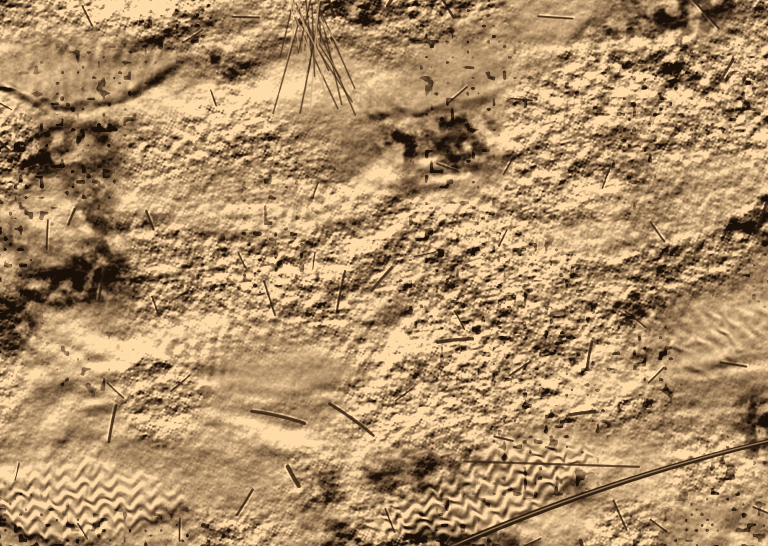
Reproduce this texture procedurally as a WebGL 1 fragment shader.

```glsl
precision highp float;
// Trampled dry sand in low sunlight: shoe prints, crumbs, twigs and needles.
// A height field of noise and prints is lit by its slope along the light;
// litter then darkens or lightens that tone, and a power curve colours it.
uniform vec2 u_resolution;

float hash(vec2 p) {
  return fract(sin(dot(p, vec2(127.1, 311.7))) * 43758.5453);
}

float noise(vec2 p) {
  vec2 i = floor(p), f = fract(p);
  f = f * f * (3.0 - 2.0 * f);
  return mix(mix(hash(i), hash(i + vec2(1, 0)), f.x),
             mix(hash(i + vec2(0, 1)), hash(i + vec2(1, 1)), f.x), f.y);
}

// Three octaves, turned between steps to hide the lattice
float fbm(vec2 p) {
  float sum = 0.0, amp = 0.5;
  for (int i = 0; i < 3; i++) {
    sum += amp * noise(p);
    p = mat2(1.6, 1.2, -1.2, 1.6) * p + 5.3;
    amp *= 0.5;
  }
  return sum;
}

vec2 turn(vec2 p, float a) {
  return vec2(cos(a) * p.x + sin(a) * p.y, cos(a) * p.y - sin(a) * p.x);
}

// Shoe prints in staggered rows: x is height, y is how far the sand is pressed
vec2 prints(vec2 p) {
  vec2 result = vec2(0.0);
  p += 0.035 * (vec2(noise(p * 9.0), noise(p * 9.0 + 17.0)) - 0.5);
  p += 0.012 * (noise(p * 50.0) - 0.5);
  for (int i = 0; i < 8; i++) {
    float row = floor(float(i) / 2.0), col = mod(float(i), 2.0);
    float h = hash(vec2(row + 3.0, col + 8.0));
    float outer = step(1.1, abs(row - 1.5));
    vec2 centre = vec2(0.45 + 0.76 * col - 0.35 * outer, 0.10 + 0.265 * row);
    vec2 q = turn(p - centre, mix(-0.1, 0.4, col) + 0.2 * (h - 0.5));
    float r = length(q / vec2(0.24, 0.068 + 0.014 * sin(q.x * 14.0 + 1.0)));
    float soft = smoothstep(-0.03, 0.03, q.y);
    float plate = 1.0 - smoothstep(mix(0.87, 0.4, soft), 1.18, r);
    float bars = sin(q.x * 235.0 + q.y * 40.0);
    float waves = sin(q.y * 265.0 + 1.7 * sin(q.x * 190.0));
    float worn = smoothstep(0.4, 0.65, noise(p * 8.0 + h * 30.0));
    float tread = mix(0.022 * bars * worn, 0.026 * waves, step(row, 0.5));
    result.x += plate * (0.22 + 0.17 * h + tread);
    result.y = max(result.y, plate);
  }
  return result;
}

float height(vec2 p) {
  vec2 print = prints(p);
  vec2 bend = 0.12 * vec2(noise(p * 5.0), noise(p * 5.0 + 31.0));
  float broad = fbm((p + bend) * vec2(5.0, 9.5));
  float fine = fbm(p * 62.0) * 0.17;
  float rough = 0.5 + 1.3 * smoothstep(0.3, 0.7, noise(p * 7.0 + 3.0));
  return print.x + broad * (1.0 - 0.45 * print.y)
       + fine * rough * (1.0 - 0.5 * print.y);
}

float segment(vec2 p, vec2 a, vec2 b) {
  vec2 ab = b - a;
  return length(p - a - ab * clamp(dot(p - a, ab) / dot(ab, ab), 0.0, 1.0));
}

float stroke(float d, float width) {
  float px = 0.8 / u_resolution.y;
  return 1.0 - smoothstep(width - px, width + px, d);
}

void main() {
  vec2 p = gl_FragCoord.xy / u_resolution.y;
  vec2 light = normalize(vec2(-0.35, 1.0));
  float slope = (height(p) - height(p + 0.003 * light)) / 0.003;
  float tone = 0.76 + 0.042 * slope + 0.16 * (fbm(p * 4.0 + 9.0) - 0.44);
  tone += 0.10 * (noise(p * 230.0) - 0.5);

  // Dark litter patches and scattered crumbs
  float pressed = prints(p).y;
  float band = exp(-pow(segment(p, vec2(0.78, 0.66), vec2(1.32, 0.78)) / 0.06, 2.0));
  float patches = smoothstep(0.50, 0.68, fbm(p * vec2(5.0, 8.0) + 40.0) + 0.2 * band);
  patches *= 1.0 - 0.75 * pressed;
  tone -= 0.6 * patches * smoothstep(0.35, 0.7, fbm(p * 48.0 + 4.0) + 0.12);
  float crumbs = smoothstep(0.74, 0.86, noise(p * 105.0 + 60.0));
  tone -= 0.42 * crumbs * smoothstep(0.35, 0.65, noise(p * 6.0 + 21.0));

  // Short twigs, one or none per cell, each with a sunlit upper side
  vec2 cell = floor(p / 0.13);
  for (int i = 0; i < 9; i++) {
    vec2 c = cell + vec2(mod(float(i), 3.0), floor(float(i) / 3.0)) - 1.0;
    float h = hash(c + 2.7), k = hash(c + 9.1);
    vec2 q = turn(p - (c + vec2(h, k)) * 0.13, 5.0 * (hash(c + 5.5) - 0.5));
    q.y += 3.0 * (k - 0.5) * q.x * q.x;
    vec2 tip = vec2(0.015 + 0.045 * h * k, 0.0);
    float present = step(0.4, hash(c + 14.0)), w = 0.0012 + 0.0025 * k * k;
    tone += 0.2 * present * stroke(segment(p.xy * 0.0 + q - 0.003, -tip, tip), w);
    tone = mix(tone, 0.18, 0.85 * present * stroke(segment(q, -tip, tip), w));
  }

  // Fan of pine needles hanging from the top edge
  for (int i = 0; i < 30; i++) {
    float n = float(i), h = hash(vec2(n, 1.0)), k = hash(vec2(n, 2.0));
    vec2 root = vec2(0.53 + 0.06 * k, 1.02 - 0.06 * h);
    float a = -1.85 + 1.0 * hash(vec2(n, 3.0));
    vec2 tip = root + (0.08 + 0.12 * h) * vec2(cos(a), sin(a));
    float needle = stroke(segment(p, root, tip), 0.0014);
    tone = mix(tone, mix(0.22, 0.8, mod(n, 2.0)), 0.75 * needle);
  }

  // Long bent stalk and a thin straight one
  float u = p.x - 0.83;
  float d = p.y - 0.43 * u + 0.17 * u * u;
  float along = smoothstep(-0.02, 0.02, u);
  tone = mix(tone, 0.14, 0.92 * along * stroke(abs(d), 0.0065 - 0.004 * u));
  tone = mix(tone, 0.74, 0.8 * along * stroke(abs(d - 0.001), 0.0013));
  float stem = segment(p, vec2(0.85, 0.155), vec2(1.17, 0.145));
  tone = mix(tone, 0.2, 0.8 * stroke(stem, 0.002));

  tone = clamp(tone, 0.1, 1.0);
  gl_FragColor = vec4(vec3(1.0, 0.86, 0.66) * pow(vec3(tone), vec3(1.0, 1.15, 1.3)), 1.0);
}
```
